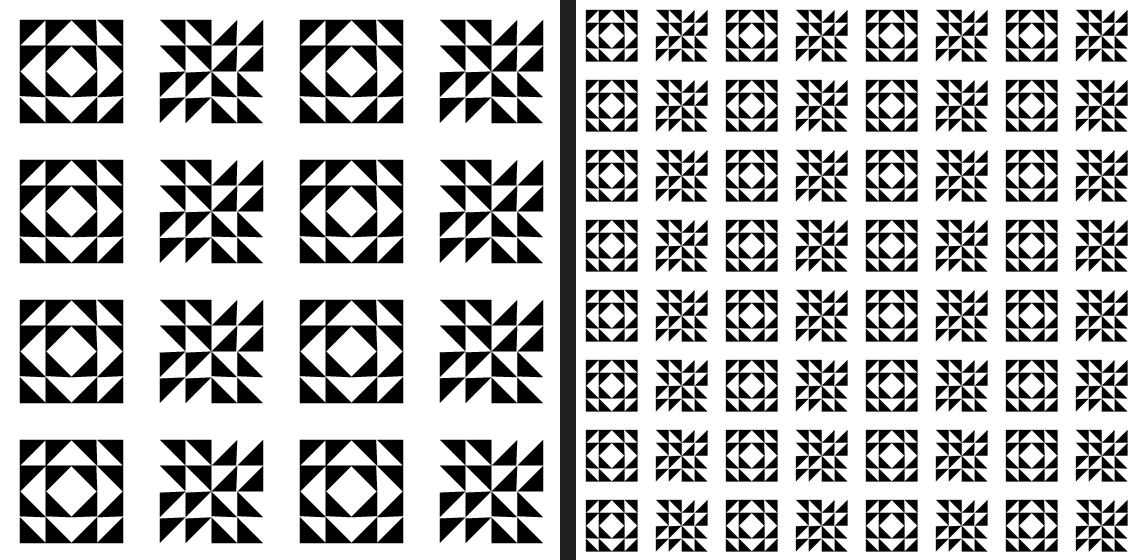
Left, the tile; right, the same tile 2 across and 2 down.
This pattern is drawn by a WebGL 1 fragment shader. Its source:

```glsl
precision highp float;
// Black and white quilt blocks of half-square triangles: diamond and pinwheel columns.

uniform vec2 u_resolution;

const float BLOCKS = 4.0;                          // blocks across and down
const float PATCHES = 4.0;                         // patches per block side
const vec2 BLOCK_ORIGIN = vec2(0.1406, 0.1198);    // lower left, in block pitches
const float BLOCK_SIZE = 0.7396;
const int SAMPLES = 4;                             // per axis, for smooth edges

float hash(vec2 p) {
    vec3 q = fract(vec3(p.xyx) * 0.1031);
    q += dot(q, q.yzx + 33.33);
    return fract((q.x + q.y) * q.z);
}

// 1 when a patch side faces another patch, 0 on the rim of the block
float isInner(float patchIndex, float side) {
    float neighbour = patchIndex + side;
    return step(-0.5, neighbour) * step(neighbour, PATCHES - 0.5);
}

// Right triangle with its corner at the origin; tilt pulls each leg inward there
float triangle(vec2 p, vec2 tilt, float reach) {
    float legs = step(tilt.x * (1.0 - p.y), p.x) * step(tilt.y * (1.0 - p.x), p.y);
    return legs * step(p.x + p.y, reach);
}

// Ink of one block; p runs from 0 to 1 over its square
float quiltBlock(vec2 p, float pinwheel, float slant) {
    vec2 inside = step(vec2(0.0), p) * step(p, vec2(1.0));
    vec2 patchIndex = floor(p * PATCHES);
    vec2 local = fract(p * PATCHES);

    // The dark corner points outward, or a quarter turn clockwise from that
    vec2 quadrant = sign(patchIndex + 0.5 - 0.5 * PATCHES);
    vec2 corner = mix(quadrant, vec2(quadrant.y, -quadrant.x), pinwheel);
    vec2 fromCorner = mix(local, 1.0 - local, step(0.0, corner));

    // Uneven seams: upright ones at upper right, level ones in the lower half
    float lower = step(quadrant.y, 0.0);
    float upperRight = step(0.0, quadrant.x) * (1.0 - lower);
    vec2 tilt = slant * vec2(
        upperRight * isInner(patchIndex.x, corner.x),
        lower * isInner(patchIndex.y, corner.y));

    float reach = mix(1.025, 1.0, pinwheel);
    return inside.x * inside.y * triangle(fromCorner, tilt, reach);
}

// Ink of the whole cloth; uv runs from 0 to 1 and wraps
float quilt(vec2 uv) {
    vec2 grid = fract(uv) * BLOCKS;
    vec2 blockIndex = floor(grid);
    float pinwheel = mod(blockIndex.x, 2.0);
    float slant = mix(0.03, 0.05, hash(blockIndex + 3.0));
    return quiltBlock((fract(grid) - BLOCK_ORIGIN) / BLOCK_SIZE, pinwheel, slant);
}

void main() {
    // Average a grid of samples over the pixel
    float ink = 0.0;
    for (int y = 0; y < SAMPLES; y++) {
        for (int x = 0; x < SAMPLES; x++) {
            vec2 offset = (vec2(float(x), float(y)) + 0.5) / float(SAMPLES) - 0.5;
            ink += quilt((gl_FragCoord.xy + offset) / u_resolution);
        }
    }
    ink /= float(SAMPLES * SAMPLES);
    gl_FragColor = vec4(vec3(1.0 - ink), 1.0);
}
```
